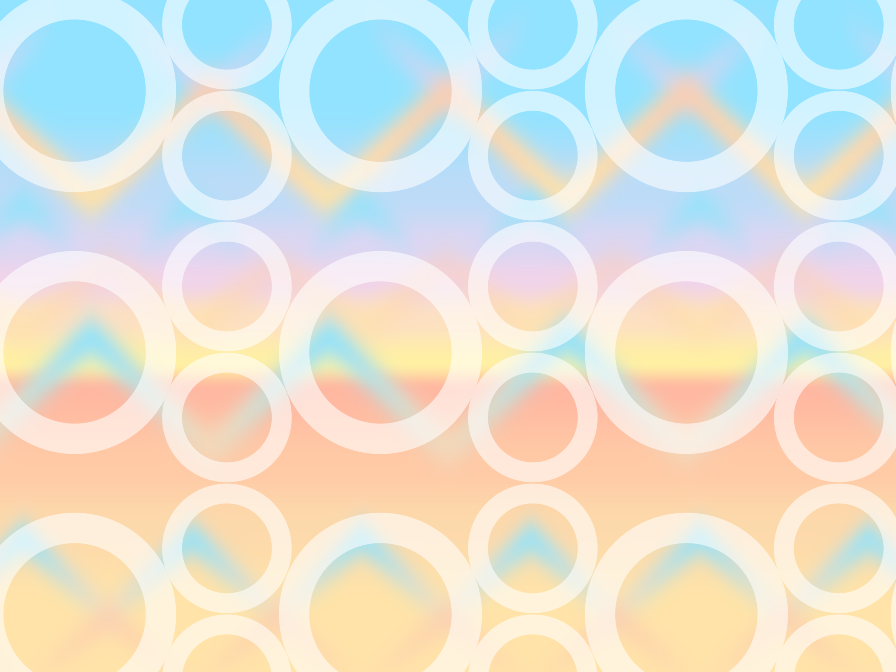
Write a WebGL 2 fragment shader that draws this pattern.

```glsl
#version 300 es
precision highp float;
// Translucent white rings, large and small, over a pastel gradient with blurred zigzags.

uniform vec2 u_resolution;
out vec4 fragColor;

const float PI = 3.14159;
const int STOPS = 10;

// Vertical gradient: rgb colour and height of each stop
const vec4 SKY[STOPS] = vec4[STOPS](
  vec4(1.00, 0.89, 0.66, 0.10),
  vec4(0.99, 0.85, 0.67, 0.22),
  vec4(1.00, 0.79, 0.65, 0.31),
  vec4(1.00, 0.72, 0.63, 0.42),
  vec4(1.00, 0.94, 0.64, 0.46),
  vec4(0.99, 0.88, 0.76, 0.525),
  vec4(0.94, 0.83, 0.92, 0.583),
  vec4(0.86, 0.84, 0.95, 0.635),
  vec4(0.74, 0.86, 0.97, 0.71),
  vec4(0.57, 0.89, 1.00, 0.85));

const vec3 CYAN = vec3(0.58, 0.89, 0.98);
const vec3 LILAC = vec3(0.86, 0.83, 0.94);
const vec3 PEACH = vec3(0.99, 0.80, 0.69);
const vec3 YELLOW = vec3(1.00, 0.89, 0.66);
const float RING_OPACITY = 0.58;

vec3 skyGradient(float y) {
  vec3 colour = SKY[0].rgb;
  for (int i = 1; i < STOPS; i++) {
    colour = mix(colour, SKY[i].rgb, smoothstep(SKY[i - 1].a, SKY[i].a, y));
  }
  return colour;
}

// Soft zigzag: height and ink (colour, opacity) run from start to end and back
vec3 zigzag(vec3 base, vec2 p, float period, float startX, vec2 heights,
            float blur, vec4 startInk, vec4 endInk) {
  float t = acos(0.97 * cos(2.0 * PI * (p.x - startX) / period)) / PI;
  float offset = (p.y - mix(heights.x, heights.y, t)) / blur;
  vec4 ink = mix(startInk, endInk, t);
  return mix(base, ink.rgb, max(ink.a, 0.0) * exp(-offset * offset));
}

// Coverage of a ring repeated once per cell
float ringGrid(vec2 p, vec2 centre, vec2 cell, float radius, float halfWidth, float pixel) {
  vec2 q = mod(p - centre + 0.5 * cell, cell) - 0.5 * cell;
  float d = abs(length(q) - radius) - halfWidth;
  return 1.0 - smoothstep(-0.5 * pixel, 0.5 * pixel, d);
}

void main() {
  float pixel = 1.0 / u_resolution.y;
  vec2 p = gl_FragCoord.xy * pixel;
  vec3 colour = skyGradient(p.y);

  // Wide zigzags, upper and middle
  float wide = 0.3542;
  colour = zigzag(colour, p, wide, 0.3125, vec2(0.855, 1.02), 0.032,
                  vec4(LILAC, 0.85), vec4(LILAC, -0.35));
  colour = zigzag(colour, p, wide, 0.3125, vec2(0.870, 0.695), 0.034,
                  vec4(PEACH, 0.85), vec4(YELLOW, 0.90));

  // Narrow zigzags above the yellow band
  float narrow = 0.2517;
  colour = zigzag(colour, p, narrow, 0.0347, vec2(0.700, 0.600), 0.030,
                  vec4(CYAN, 0.85), vec4(CYAN, -0.45));
  colour = zigzag(colour, p, narrow, 0.0347, vec2(0.505, 0.610), 0.032,
                  vec4(YELLOW, 0.60), vec4(PEACH, 0.35));

  colour = zigzag(colour, p, wide, 0.1354, vec2(0.508, 0.325), 0.034,
                  vec4(CYAN, 1.0), vec4(mix(LILAC, YELLOW, 0.7), 0.65));

  // Narrow zigzags along the bottom
  colour = zigzag(colour, p, narrow, 0.0347, vec2(0.205, 0.085), 0.030,
                  vec4(CYAN, 0.90), vec4(mix(LILAC, YELLOW, 0.5), 0.40));
  colour = zigzag(colour, p, narrow, 0.1615, vec2(0.085, -0.02), 0.028,
                  vec4(PEACH, 0.65), vec4(PEACH, 0.0));

  // Columns of large rings alternate with columns of small ones
  vec2 cell = vec2(0.4552, 0.3896);
  float large = ringGrid(p, vec2(0.111, 0.0859), cell, 0.1285, 0.0226, pixel);
  float small = ringGrid(p, vec2(0.3377, 0.184), cell * vec2(1.0, 0.5), 0.0816, 0.0148, pixel);
  colour = mix(colour, vec3(1.0), RING_OPACITY * max(large, small));

  fragColor = vec4(colour, 1.0);
}
```
